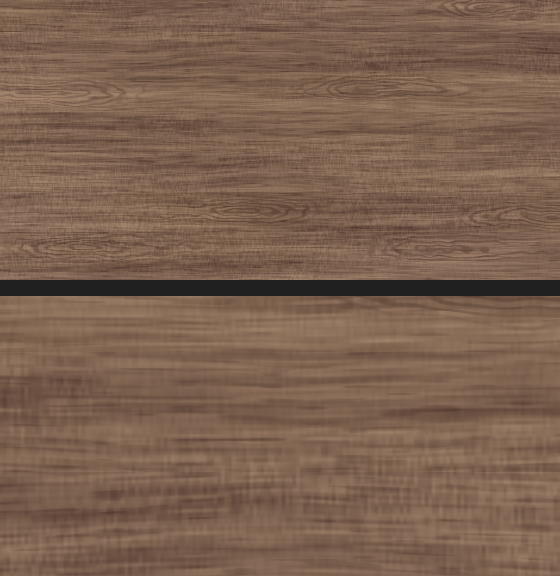
Top: the whole. Bottom: its middle third, enlarged.
Reproduce this texture procedurally as a WebGL 2 fragment shader.

```glsl
#version 300 es
precision highp float;

#define BOARD_ROWS 7.0
#define BOARD_SHIFT 0.2
#define BOARD_CONTRAST 0.38
#define CLOUD_STRENGTH 0.66
#define STREAK_STRENGTH 0.66
#define FIBRE_STRENGTH 0.74
#define PORE_STRENGTH 0.32
#define SAW_STRENGTH 0.70
#define RING_STRENGTH 0.62
#define RING_SPACING 0.0125
#define DARK_BROWN vec3(0.405, 0.303, 0.248)
#define LIGHT_BROWN vec3(0.573, 0.459, 0.374)

uniform vec2 u_resolution;
out vec4 fragColor;

// Integer hash of a lattice cell, 0 to 1
float hash(vec2 cell) {
    uvec2 h = uvec2(ivec2(cell)) * uvec2(1597334673u, 3812015801u);
    uint n = (h.x ^ h.y) * 1664525u + 1013904223u;
    n = ((n >> 16) ^ n) * 2246822519u;
    n = (n >> 13) ^ n;
    return float(n & 65535u) / 65535.0;
}

// Smooth value noise, 0 to 1
float noise(vec2 p) {
    vec2 i = floor(p), f = fract(p);
    f = f * f * (3.0 - 2.0 * f);
    float low = mix(hash(i), hash(i + vec2(1, 0)), f.x);
    float high = mix(hash(i + vec2(0, 1)), hash(i + vec2(1, 1)), f.x);
    return mix(low, high, f.y);
}

float signedNoise(vec2 p) {
    return noise(p) - 0.5;
}

// Pointed arches opening along each board; x = line, y = coverage
vec2 cathedral(vec2 p, float row, float across) {
    float along = p.x * 0.8 + hash(vec2(row, 11.0));
    float cell = floor(along);
    float flip = hash(vec2(cell, row + 90.0)) < 0.5 ? -1.0 : 1.0;
    float dx = flip * (along - cell - 0.5 + 0.1 * flip) / 0.8;
    float dy = across / BOARD_ROWS - 0.05 * (hash(vec2(cell, row + 70.0)) - 0.5);

    float warp = 0.024 * signedNoise(vec2(p.x * 7.0, p.y * 24.0))
               + 0.009 * signedNoise(vec2(p.x * 30.0, p.y * 70.0));
    float arch = length(vec2(dx * (dx < 0.0 ? 0.20 : 0.06), dy)) + warp;
    float extent = length(vec2(dx * (dx < 0.0 ? 0.20 : 0.12), dy)) + warp;
    float wave = 0.5 + 0.5 * cos(6.28318 * arch / RING_SPACING);
    float present = smoothstep(0.3, 0.6, hash(vec2(cell, row + 130.0)));
    return vec2(smoothstep(0.35, 1.0, wave), present * smoothstep(0.066, 0.030, extent));
}

void main() {
    vec2 p = gl_FragCoord.xy / u_resolution.y;

    // Boards with alternating tone, blended softly at their edges
    float level = p.y * BOARD_ROWS - BOARD_SHIFT;
    float row = floor(level) + 8.0;
    float across = fract(level) - 0.5;
    float tone = 0.54 + BOARD_CONTRAST * smoothstep(0.5, 0.44, abs(across))
               * (0.6 * (0.5 - mod(row, 2.0)) + 0.5 * (hash(vec2(row, 3.0)) - 0.5));

    // Grain coordinates, bent gently and separate for every board
    vec2 g = p + vec2(row * 7.31, row * 3.17);
    g.y += 0.022 * signedNoise(g * vec2(2.2, 7.0))
         + 0.004 * signedNoise(g * vec2(9.0, 25.0));

    // Broad clouds and long streaks
    tone += CLOUD_STRENGTH * signedNoise(g * vec2(1.3, 10.0));
    tone += STREAK_STRENGTH * signedNoise(g * vec2(1.8, 50.0));

    // Fine fibres
    float fibre = 0.45 * signedNoise(g * vec2(4.0, 115.0))
                + 0.90 * signedNoise(g * vec2(13.0, 240.0) + 31.0);
    tone += FIBRE_STRENGTH * fibre;

    // Short dark pores
    float pore = smoothstep(0.70, 0.92, noise(g * vec2(20.0, 200.0) + 57.0));
    tone -= PORE_STRENGTH * pore;

    // Arched rings, broken up by the fibres
    vec2 ring = cathedral(p, row, across);
    tone -= RING_STRENGTH * ring.y * (ring.x * (0.85 + fibre) - 0.22);

    // Fine saw marks across the grain, stronger in patches
    float patchiness = smoothstep(0.2, 0.8, noise(p * vec2(3.0, 9.0) + 83.0));
    float saw = 0.30 * signedNoise(p * vec2(125.0, 28.0) + 19.0)
              + 0.95 * signedNoise(p * vec2(235.0, 85.0) + 5.0);
    tone += SAW_STRENGTH * mix(0.25, 0.75, patchiness) * saw;

    // Colour, with a slight drift between red and yellow brown
    vec3 wood = mix(DARK_BROWN, LIGHT_BROWN, clamp(tone, -0.4, 1.35));
    float warmth = signedNoise(vec2(p.x * 1.3, row * 5.7));
    wood += 0.016 * warmth * vec3(0.3, 0.5, -0.9);
    fragColor = vec4(wood, 1.0);
}
```
